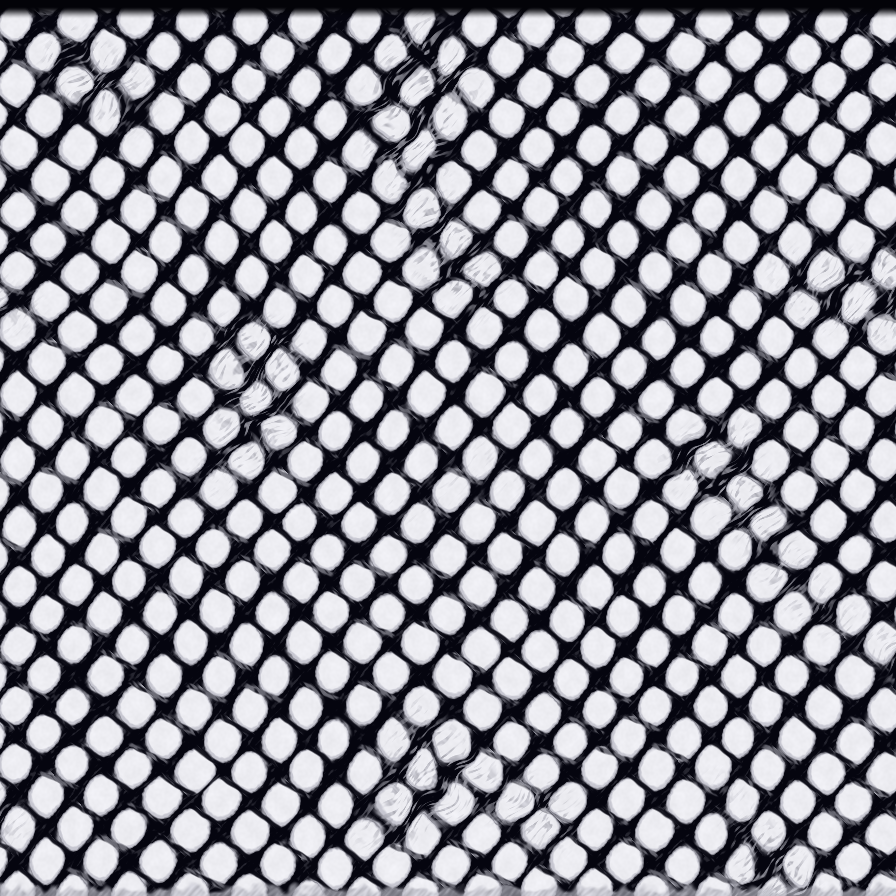
Write a WebGL 2 fragment shader that draws this texture.

```glsl
#version 300 es
precision highp float;
// Woven black netting over a pale ground: a staggered lattice of rounded holes.
// Diagonal coordinates give one hole per unit cell; rising strands are solid black,
// the thinner links across them are edged in grey, and noise bends and wears the net.

uniform vec2 u_resolution;
out vec4 fragColor;

const vec2 REPEATS = vec2(15.5, 14.4);     // holes across and down, per sub-lattice
const vec2 LATTICE_OFFSET = vec2(0.19, 0.48);
const vec2 HOLE_RADII = vec2(0.442, 0.405); // along and across the rising strands
const float NARROWING = 0.055;             // makes the holes taller than wide
const float SIZE_JITTER = 0.10;
const float SWELL = 0.14;                  // broad drift in hole size
const float CENTRE_JITTER = 0.09;
const float BEND = 0.013;                  // low-frequency warp, in canvas units
const float BEND_SCALE = 4.0;
const float LINK_LEAN = 0.30;
const float LINK_WIDTH = 0.055;
const float WEAR_SCALE = 5.2;
const float TOP_BAND = 0.012;
const float BOTTOM_BAND = 0.012;

const vec3 WHITE = vec3(0.93, 0.93, 0.95);
const vec3 PALE  = vec3(0.78, 0.78, 0.82);
const vec3 GREY  = vec3(0.56, 0.56, 0.60);
const vec3 SLATE = vec3(0.18, 0.18, 0.22);
const vec3 BLACK = vec3(0.02, 0.02, 0.06);

vec2 hash2(vec2 p) {
    vec3 h = fract(p.xyx * vec3(0.1031, 0.1030, 0.0973));
    h += dot(h, h.yzx + 33.33);
    return fract((h.xx + h.yz) * h.zy);
}

float cornerSlope(vec2 corner, vec2 offset) {
    float angle = 6.2832 * hash2(corner + 71.0).x;
    return dot(vec2(cos(angle), sin(angle)), offset);
}

// Gradient noise, roughly -0.7 to 0.7
float gradientNoise(vec2 p) {
    vec2 i = floor(p), f = p - i;
    vec2 s = f * f * f * (f * (f * 6.0 - 15.0) + 10.0);
    vec2 e = vec2(1.0, 0.0);
    float low  = mix(cornerSlope(i, f), cornerSlope(i + e, f - e), s.x);
    float high = mix(cornerSlope(i + e.yx, f - e.yx), cornerSlope(i + 1.0, f - 1.0), s.x);
    return mix(low, high, s.y);
}

// Falls from 1 to 0 as x goes from a to b
float fall(float a, float b, float x) {
    return 1.0 - smoothstep(a, b, x);
}

// Normalised distance from a hole's centre: 1 lies on its rim
float holeDistance(vec2 d, vec2 radii, float power) {
    vec2 q = pow(abs(d) / radii + 0.0001, vec2(power));
    return pow(q.x + q.y, 1.0 / power);
}

void main() {
    vec2 p = gl_FragCoord.xy / u_resolution;

    // Bent lattice in diagonal coordinates: x follows the rising strands
    float wear = smoothstep(0.20, 0.40, gradientNoise(p * WEAR_SCALE + 11.0));
    vec2 bend = vec2(gradientNoise(p * BEND_SCALE + 3.0),
                     gradientNoise(p * BEND_SCALE + 19.0));
    vec2 crumple = vec2(gradientNoise(p * 24.0), gradientNoise(p * 24.0 + 50.0));
    vec2 g = (p + BEND * bend + 0.014 * wear * crumple) * REPEATS + LATTICE_OFFSET;
    vec2 diagonal = vec2(g.x + g.y, g.x - g.y);
    vec2 cell = floor(diagonal + 0.5);
    vec2 local = diagonal - cell;
    vec2 random = hash2(cell + 200.0);

    // Fibres along each direction, and a fine grain for ragged edges
    float fibre = gradientNoise(diagonal * vec2(3.0, 13.0) + 40.0);
    float crossFibre = gradientNoise(diagonal * vec2(13.0, 4.0) + 90.0);
    float blotch = gradientNoise(diagonal * 3.2 + 7.0);
    float grain = gradientNoise(diagonal * 11.0 + 23.0);

    // Black strands with a sparse sheen
    vec3 color = mix(BLACK, SLATE, 0.8 * smoothstep(0.15, 0.5, fibre + 0.3 * grain));

    // Hole outline: smaller and squarer toward the top left, rounder below
    float topLeft = smoothstep(0.25, 1.0, p.y - 0.35 * p.x + 0.2);
    vec2 d = local - CENTRE_JITTER * (random - 0.5);
    d += NARROWING * (d.x + d.y);
    float size = 1.03 - 0.05 * topLeft + SWELL * gradientNoise(p * 6.0 + 31.0);
    size += SIZE_JITTER * (random.x - 0.5) - 0.10 * wear * random.y;
    float power = 2.15 + 0.35 * topLeft + 0.5 * random.y;
    float rim = holeDistance(d, HOLE_RADII * size, power);
    rim += 0.07 * blotch + 0.06 * grain;

    // Grey fringe, strongest at the two ends facing the links
    float ends = fall(0.10, 0.36, abs(local.y + 0.12 * local.x));
    float fringeLight = 0.55 + 0.7 * (random.y - 0.5) + 0.9 * crossFibre;
    vec3 fringe = mix(SLATE, PALE, clamp(fringeLight, 0.0, 1.0));
    color = mix(color, fringe, ends * fall(1.08, 1.34, rim));

    // Sharp-edged pale ground, with a shaded band on the lower left side
    float inside = fall(0.44, 0.495, max(abs(local.x), abs(local.y)));
    color = mix(color, GREY, inside * fall(1.03, 1.11, rim));
    color = mix(color, PALE, inside * fall(0.97, 1.04, rim));
    vec3 ground = WHITE * (1.0 + 0.03 * blotch + 0.02 * grain);
    float shaded = rim - 0.14 * d.x + 0.04 * d.y + 0.05 * crossFibre;
    color = mix(color, ground, inside * fall(0.84, 0.97, shaded));

    // Dark leaning links between neighbours along a rising row
    float across = fract(diagonal.x) - 0.5;
    vec2 linkId = vec2(floor(diagonal.x), cell.y);
    float tone = hash2(linkId + 350.0).x;
    float linkLine = abs(across - LINK_LEAN * local.y * (0.5 + tone) + 0.05 * blotch);
    float link = fall(LINK_WIDTH * 0.5, LINK_WIDTH * 1.5, linkLine);
    link *= fall(0.40, 0.50, abs(local.y)) * (1.0 - 0.6 * wear);
    vec3 linkColor = mix(BLACK, GREY, 0.7 * smoothstep(0.5, 1.0, tone + crossFibre));
    color = mix(color, linkColor, link * 0.92);

    // Worn patches: grey threads smeared along the rising direction
    float thread = smoothstep(0.05, 0.35, fibre + 0.4 * blotch);
    color = mix(color, mix(GREY, PALE, 0.5 + crossFibre), 0.7 * wear * thread);

    // Dark hem along the top, pale frayed hem along the bottom
    float hem = fall(TOP_BAND * 0.6, TOP_BAND * 1.8, 1.0 - p.y);
    color = mix(color, BLACK * 0.5, hem);
    float fray = fall(BOTTOM_BAND * 0.4, BOTTOM_BAND, p.y + 0.012 * blotch);
    color = mix(color, mix(GREY, PALE, 0.7 + fibre), 0.7 * fray);

    fragColor = vec4(clamp(color, 0.0, 1.0), 1.0);
}
```
